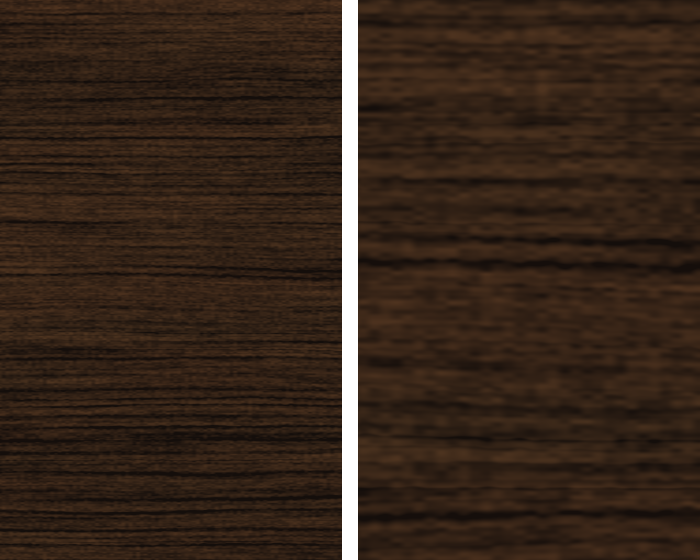
Left, the full canvas; right, a detail of the centre.
Give the GLSL for this texture, as a Shadertoy shader.

```glsl
// Dark brown wood veneer with its grain running horizontally.
// Irregular pore lines come from one-dimensional cellular noise on a gently
// bent height; stretched value noise adds broad bands, fibres and speckle.

#define DARK_WOOD vec3(0.080, 0.055, 0.043)
#define LIGHT_WOOD vec3(0.285, 0.188, 0.115)
#define BASE_TONE 0.66
#define LINE_COUNT 60.0
#define LINE_DEPTH 0.66
#define FINE_COUNT 125.0
#define FINE_DEPTH 0.34
#define BAND_CONTRAST 0.32
#define FIBRE_CONTRAST 0.30
#define SPECKLE_CONTRAST 0.44

float hash(vec2 p) {
    vec3 q = fract(p.xyx * vec3(0.1031, 0.1030, 0.0973));
    q += dot(q, q.yzx + 33.33);
    return fract((q.x + q.y) * q.z);
}

float noise(vec2 p) {
    vec2 cell = floor(p);
    vec2 f = fract(p);
    f = f * f * (3.0 - 2.0 * f);
    float low = mix(hash(cell), hash(cell + vec2(1, 0)), f.x);
    float high = mix(hash(cell + vec2(0, 1)), hash(cell + vec2(1, 1)), f.x);
    return mix(low, high, f.y);
}

// Slow bending of the grain, strongest near the middle
float bend(vec2 p) {
    float middle = (p.y - 0.43) / 0.12;
    float amount = 0.5 + 0.7 * exp(-middle * middle);
    return amount * (0.0036 * sin(p.x * 5.0 + p.y * 9.0)
                   + 0.0016 * sin(p.x * 11.0 - p.y * 23.0 + 1.0))
         + 0.0004 * sin(p.x * 29.0 + p.y * 57.0);
}

// Darkness of long lines, one per cell, each with its own place and fading
float poreLines(vec2 p, float count, float seed) {
    float y = p.y * count;
    float ink = 0.0;
    for (int k = -1; k <= 1; k++) {
        float id = floor(y) + float(k);
        float place = hash(vec2(id, seed));
        float strength = mix(0.25, 1.0, hash(vec2(id, seed + 7.0)));
        float width = mix(0.10, 0.19, hash(vec2(id, seed + 13.0)));
        float wander = noise(vec2(p.x * 6.0 + place * 40.0, id * 5.0)) - 0.5;
        float d = y - (id + 0.15 + 0.7 * place + 0.2 * wander);
        d *= d > 0.0 ? 1.0 : 0.65; // softer lower flank
        float fade = noise(vec2(p.x * 3.0 + place * 50.0, id * 7.0 + seed));
        fade = mix(0.3, 1.0, smoothstep(0.1, 0.65, fade));
        ink = max(ink, strength * fade * exp(-d * d / (width * width)));
    }
    return ink;
}

void mainImage(out vec4 fragColor, in vec2 fragCoord) {
    vec2 p = fragCoord / iResolution.y;
    vec2 g = vec2(p.x, p.y + bend(p));

    // Broad tonal bands and a paler zone near the middle
    float bands = 0.8 * noise(g * vec2(1.0, 11.0) + 3.0)
                + noise(g * vec2(1.8, 43.0) + 17.0) - 0.9;
    float middle = (p.y - 0.45) / 0.13;
    float tone = BASE_TONE + BAND_CONTRAST * bands + 0.06 * exp(-middle * middle);

    // Fibres and short speckles
    float fibre = noise(g * vec2(7.0, 190.0)) + noise(g * vec2(32.0, 270.0)) - 1.0;
    float speckle = noise(g * vec2(150.0, 340.0)) - 0.5;
    tone += FIBRE_CONTRAST * fibre + SPECKLE_CONTRAST * speckle;

    // Pore lines, slightly roughened along their edges
    vec2 rough = g + vec2(0.0, 0.0018 * (noise(g * vec2(110.0, 130.0)) - 0.5));
    tone -= LINE_DEPTH * poreLines(rough, LINE_COUNT, 3.0);
    tone -= FINE_DEPTH * poreLines(rough, FINE_COUNT, 41.0);

    // Faint drift between redder and yellower brown
    vec3 color = mix(DARK_WOOD, LIGHT_WOOD, clamp(tone, 0.0, 1.1));
    float hue = noise(g * vec2(3.0, 22.0) + 50.0) - 0.5;
    color *= 1.0 + hue * vec3(0.02, -0.03, -0.03);
    fragColor = vec4(color, 1.0);
}
```
